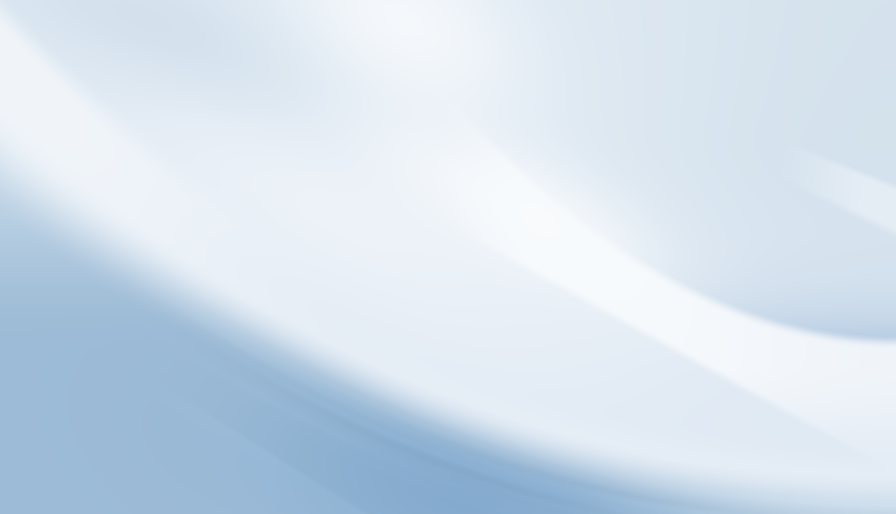
Reproduce this background procedurally as a Shadertoy shader.

```glsl
const float ASPECT = 1.745;           // layout width over height
const vec3 SHEET = vec3(.875, .914, .952);
const vec3 PEARL = vec3(.932, .950, .975);
const vec3 WHITE = vec3(.972, .982, .990);
const vec3 HAZE  = vec3(.825, .882, .922);
const vec3 MIST  = vec3(.780, .850, .905);
const vec3 SHADE = vec3(.680, .775, .870);
const vec3 SLATE = vec3(.615, .733, .838);
const vec3 DEEP  = vec3(.515, .665, .805);
const vec3 PALE  = vec3(.775, .848, .910);
const float TILT = -.48;              // common slant of the light
const float STREAK = .010;            // strength of the fine streaks

// Soft rotated ellipse; centre in canvas units, size in canvas heights
float glow(vec2 p, vec2 centre, float angle, vec2 size) {
    vec2 d = (p - centre) * vec2(ASPECT, 1.);
    float c = cos(angle), s = sin(angle);
    d = vec2(c * d.x + s * d.y, c * d.y - s * d.x) / size;
    return exp(-dot(d, d));
}

// Signed height above a line through a point
float above(vec2 p, vec2 start, float slope) {
    return p.y - start.y - slope * (p.x - start.x);
}

// Distance above the great arc, corrected for its steepness
float arcDistance(vec2 p) {
    float t = max(1. - p.x, 0.);
    float slope = 1.551 * pow(t, 1.2) / ASPECT;
    return (p.y - .045 - .705 * pow(t, 2.2)) / sqrt(1. + slope * slope);
}

float streaks(float d, float x) {
    return sin(d * 95. + x * 4.) + .6 * sin(d * 173. - x * 7.) + .4 * sin(d * 291. + x * 3.);
}

vec3 blueField(vec2 p, float d) {
    vec3 col = mix(SLATE, DEEP, .95 * glow(p, vec2(.52, .02), -.3, vec2(.42, .17)));
    col = mix(col, PALE, smoothstep(.32, .74, p.y));
    col = mix(col, PALE, .85 * smoothstep(.62, 1.02, p.x));
    // Faint fold in the lower corner
    float fold = above(p, vec2(.2, .23), -1.1);
    col += .018 * smoothstep(.006, -.006, fold) * exp(fold * 7.) * smoothstep(.15, .3, p.x);
    return col + STREAK * streaks(d, p.x) * exp(-pow((d + .07) / .06, 2.)) * smoothstep(.1, .4, p.x);
}

vec3 lightField(vec2 p, float d) {
    vec3 col = SHEET;
    // Upper haze and grey streak
    col = mix(col, HAZE, .75 * smoothstep(.5, 1., p.x) * smoothstep(.4, .75, p.y));
    col = mix(col, MIST, .85 * glow(p, vec2(.21, .87), TILT, vec2(.42, .15)));
    col = mix(col, WHITE, .85 * glow(p, vec2(.45, .96), -.6, vec2(.26, .16)));

    // Broad pale sheet and its bright core
    col = mix(col, PEARL, .95 * glow(p, vec2(.37, .58), TILT, vec2(.58, .18)));
    col = mix(col, WHITE, .90 * glow(p, vec2(.58, .59), TILT, vec2(.34, .11)));

    // White band leaving the upper left edge
    float rim = p.y - .97 + 1.9 * p.x - 1.5 * p.x * p.x;
    float band = smoothstep(.05, -.03, rim) * smoothstep(.40, .05, p.x);
    col = mix(col, mix(PEARL, WHITE, .4), .9 * band);

    // Swoosh on the right: shadow over a bright sheet
    float t = 1. - p.x;
    float lip = p.y - .33 - 1.9 * t * t;
    float over = smoothstep(-.012, .018, lip);
    float reach = smoothstep(.66, 1., p.x);
    float shadow = .75 * exp(-max(lip, 0.) / .07) + .25 * exp(-max(lip, 0.) / .25);
    col = mix(col, SHADE, over * reach * shadow * .9);

    float crease = above(p, vec2(.52, .545), -.964);
    float sheet = smoothstep(-.012, .012, crease) * (1. - over);
    sheet *= smoothstep(.48, .6, p.x) * smoothstep(.03, .3, p.y);
    col = mix(col, mix(WHITE, PEARL, smoothstep(.7, 1., p.x) * .6), sheet * .9);

    // Pale wedge at the right edge
    float wedge = smoothstep(.008, -.008, above(p, vec2(.885, .716), -.70));
    wedge *= smoothstep(-.012, .012, above(p, vec2(.89, .64), -.86));
    col = mix(col, PEARL, .6 * wedge * smoothstep(.86, .97, p.x));

    // Light gathered along the great arc
    return mix(col, PEARL, .3 * exp(-pow((d - .03) / .04, 2.)));
}

void mainImage(out vec4 fragColor, in vec2 fragCoord) {
    vec2 p = fragCoord / iResolution.xy;
    float d = arcDistance(p);
    float spread = mix(.13, .08, smoothstep(0., .4, p.x));
    float lit = smoothstep(-spread, .035, d);
    vec3 col = mix(blueField(p, d), lightField(p, d), lit);
    fragColor = vec4(clamp(col, 0., 1.), 1.);
}
```
